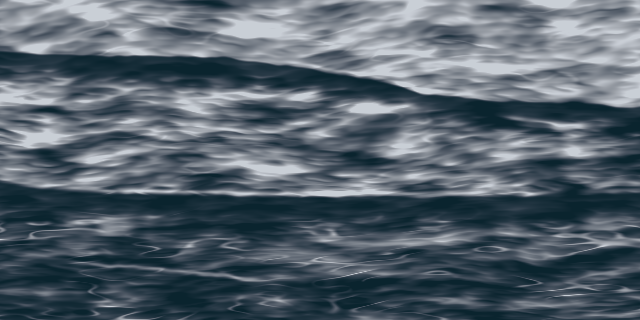
Reproduce this texture procedurally as a WebGL 2 fragment shader.

```glsl
#version 300 es
precision highp float;
// Cold, choppy sea under a flat sky: pale ripples cut by long dark swell faces.
// Steepened gradient noise makes the chop; breakers are curves with a dark face
// below and a bright lip above; one tone value is then mapped to a slate ramp.

#define CHOP_FREQ vec2(4.2, 18.0)   // ripples per canvas height, along x and y
#define CHOP_CONTRAST 0.60
#define STEEPNESS 0.45              // sharpens one flank of each ripple
#define OCTAVE_GAIN 0.66
#define FAR_TONE 0.74
#define MIDDLE_TONE 0.62
#define NEAR_TONE 0.35
#define PATCHINESS 0.22
#define GLINT 0.38
#define EDGE 0.009                  // softness of the crest lines

uniform vec2 u_resolution;
out vec4 fragColor;

const vec3 SLATE[6] = vec3[6](
  vec3(0.04, 0.14, 0.18), vec3(0.15, 0.22, 0.27), vec3(0.29, 0.33, 0.38),
  vec3(0.44, 0.47, 0.51), vec3(0.60, 0.62, 0.65), vec3(0.79, 0.81, 0.84));
const float STOPS[6] = float[6](0.08, 0.31, 0.49, 0.65, 0.81, 0.97);

vec2 hash22(vec2 p) {
  vec3 a = fract(p.xyx * vec3(0.1031, 0.1030, 0.0973));
  a += dot(a, a.yzx + 33.33);
  return fract((a.xx + a.yz) * a.zy);
}

float cornerSlope(vec2 cell, vec2 offset) {
  return dot(hash22(cell) * 2.0 - 1.0, offset);
}

// Gradient noise, roughly -1 to 1
float noise(vec2 p) {
  vec2 i = floor(p), f = p - i;
  vec2 u = f * f * f * (f * (f * 6.0 - 15.0) + 10.0);
  vec2 e = vec2(1.0, 0.0);
  float low = mix(cornerSlope(i, f), cornerSlope(i + e, f - e), u.x);
  float high = mix(cornerSlope(i + e.yx, f - e.yx), cornerSlope(i + 1.0, f - 1.0), u.x);
  return 1.6 * mix(low, high, u.y);
}

// Ripples: each octave is pushed by itself and by the larger ones
float chop(vec2 p) {
  float sum = 0.0, gain = 1.0;
  for (int i = 0; i < 3; i++) {
    float push = noise(p) + 0.5 * sum;
    sum += gain * noise(p + vec2(0.3, 1.0) * STEEPNESS * push);
    p = p * vec2(1.9, 2.05) + vec2(17.3, 41.7);
    gain *= OCTAVE_GAIN;
  }
  return sum;
}

// Thin broken streaks of light along the zero lines of the noise
float glints(vec2 p) {
  float line = 1.0 - smoothstep(0.0, 0.16, abs(noise(p)));
  return line * smoothstep(-0.05, 0.35, noise(p * vec2(0.6, 0.35) + 31.0));
}

// Darkens the face below a crest and lights the lip above it
float breaker(float tone, float below, float depth, float face, float lip, float ripple) {
  float ragged = below + 0.035 * ripple * smoothstep(0.0, depth, below);
  float mask = smoothstep(0.0, EDGE, below) * (1.0 - smoothstep(0.35 * depth, depth, ragged));
  float glow = exp(-pow((below + 0.007) / 0.007, 2.0));
  float shade = 0.12 + 0.20 * ripple + 0.9 * max(below, 0.0);
  return mix(tone, shade, mask * face) + lip * glow;
}

vec3 slateRamp(float tone) {
  vec3 color = SLATE[0];
  for (int i = 1; i < 6; i++) {
    color = mix(color, SLATE[i], clamp((tone - STOPS[i - 1]) / (STOPS[i] - STOPS[i - 1]), 0.0, 1.0));
  }
  return color;
}

void main() {
  vec2 p = gl_FragCoord.xy / u_resolution.y;

  // Crest heights, with a small shared wobble
  float wobble = 0.008 * noise(vec2(p.x * 6.0, 3.5)) + 0.004 * noise(vec2(p.x * 21.0, 8.5));
  float farCrest = 0.842 - 0.03 * p.x - 0.11 * smoothstep(0.7, 1.6, p.x) + wobble;
  float nearCrest = 0.388 + 0.045 * exp(-4.0 * p.x) + 0.015 * smoothstep(1.7, 2.0, p.x) + 0.6 * wobble;
  float spillCrest = 0.20 - 0.10 * p.x + wobble;
  float cornerCrest = 0.083 + wobble;

  // Ripple space: finer toward the viewer, bent by slow undulations
  float bend = 0.035 * noise(p * vec2(1.6, 3.2) + 5.0) - 0.03 * p.x;
  vec2 q = vec2(p.x, 1.25 * p.y - 0.25 * p.y * p.y + bend) * CHOP_FREQ;
  float ripple = chop(q);
  float patches = noise(p * vec2(2.2, 7.5) + 12.0);

  // Broad light of the three stretches of water
  float isFar = smoothstep(-0.01, 0.01, p.y - farCrest);
  float isNear = smoothstep(-0.01, 0.01, nearCrest - p.y);
  float middle = MIDDLE_TONE + 0.06 - 0.09 * p.x;
  float glare = exp(-pow((p.y - 0.25) / 0.06, 2.0)) * smoothstep(0.4, 0.9, p.x);
  float near = NEAR_TONE - 0.06 + 0.16 * glare;
  float tone = mix(middle, FAR_TONE - 0.06 + 0.07 * p.x, isFar);
  tone = mix(tone, near, isNear);
  tone += CHOP_CONTRAST * mix(1.0, 0.78, max(isFar, isNear)) * ripple + PATCHINESS * patches;
  tone += GLINT * mix(0.25, 1.0, isNear) * glints(q * vec2(1.6, 1.9) + 7.0);

  // Swells, from far to near
  float farLip = 0.25 * smoothstep(0.8, 1.0, p.x) * (1.0 - smoothstep(1.3, 1.5, p.x));
  float nearLip = 0.35 * smoothstep(0.1, 0.3, p.x) * (1.0 - smoothstep(1.0, 1.7, p.x));
  float spill = smoothstep(0.12, 0.3, p.x) * (1.0 - smoothstep(0.7, 0.95, p.x));
  float corner = 1.0 - smoothstep(0.2, 0.45, p.x);
  tone = breaker(tone, farCrest - p.y, 0.105, 0.93, farLip, ripple);
  tone = breaker(tone, nearCrest - p.y, 0.115, 0.93, nearLip, ripple);
  tone = breaker(tone, spillCrest - p.y, 0.06, 0.6 * spill, 0.4 * spill, ripple);
  tone = breaker(tone, cornerCrest - p.y, 0.05, 0.8 * corner, 0.2 * corner, ripple);

  fragColor = vec4(slateRamp(tone), 1.0);
}
```
